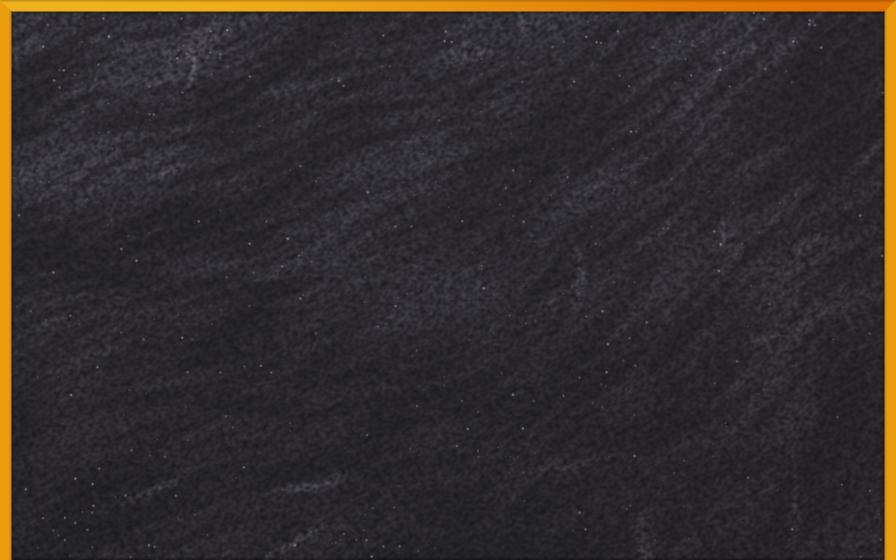
Give the GLSL for this texture, as a WebGL 2 fragment shader.

```glsl
#version 300 es
precision highp float;
// Draws a dusty slate chalkboard with wiped strokes inside an amber frame.
uniform vec2 u_resolution;
out vec4 fragColor;

const float FRAME_WIDTH = 0.0205;
const vec3 SLATE_TINT = vec3(0.99, 0.95, 1.08);
const vec3 AMBER = vec3(0.92, 0.62, 0.05);
const vec3 ORANGE = vec3(0.88, 0.45, 0.01);
const vec3 GOLD = vec3(0.94, 0.70, 0.11);
const vec3 DARK_GOLD = vec3(0.78, 0.52, 0.09);

float hash(vec2 p) {
    vec3 q = fract(p.xyx * vec3(0.1031, 0.1030, 0.0973));
    q += dot(q, q.yzx + 33.33);
    return fract((q.x + q.y) * q.z);
}

vec2 rotate(vec2 p, float angle) {
    float c = cos(angle), s = sin(angle);
    return vec2(c * p.x + s * p.y, c * p.y - s * p.x);
}

float cornerSlope(vec2 cell, vec2 offset) {
    float angle = 6.2832 * hash(cell);
    return dot(vec2(cos(angle), sin(angle)), offset);
}

float gradientNoise(vec2 p) {
    vec2 i = floor(p), f = fract(p), e = vec2(0.0, 1.0);
    vec2 u = f * f * f * (f * (f * 6.0 - 15.0) + 10.0);
    float low = mix(cornerSlope(i, f), cornerSlope(i + e.yx, f - e.yx), u.x);
    float high = mix(cornerSlope(i + e, f - e), cornerSlope(i + e.yy, f - e.yy), u.x);
    return 1.5 * mix(low, high, u.y);
}

float fbm(vec2 p) {
    float sum = 0.0, gain = 0.6;
    for (int i = 0; i < 4; i++) {
        sum += gain * gradientNoise(p);
        p = rotate(p, 0.15) * 2.03 + 17.3;
        gain *= 0.55;
    }
    return sum;
}

// Broad wiped strokes along one direction, with fine streaks in them.
float strokes(vec2 p, float angle, float seed) {
    vec2 q = rotate(p, angle) + seed;
    q.y += 0.025 * gradientNoise(q * 4.0);
    return 0.65 * fbm(q * vec2(2.2, 6.5)) + 0.4 * gradientNoise(q * vec2(7.0, 48.0));
}

// Bright dust points, one at most in each grid cell.
float specks(vec2 p, float cells, float share) {
    vec2 q = p * cells, cell = floor(q);
    vec2 centre = 0.3 + 0.4 * vec2(hash(cell + 7.1), hash(cell + 29.7));
    float dotShape = 1.0 - smoothstep(0.05, 0.38, length(q - cell - centre));
    float strength = 0.35 + 0.65 * hash(cell + 51.3);
    return dotShape * strength * step(1.0 - share, hash(cell + 83.9));
}

// Short chalk remnants, some upright and some along the strokes.
float smudges(vec2 p, float aspect) {
    float sum = 0.0;
    vec2 bend = 0.012 * vec2(gradientNoise(p * 19.0), gradientNoise(p * 19.0 + 41.0));
    for (int i = 0; i < 20; i++) {
        vec2 id = vec2(float(i) * 3.7, 11.0);
        vec2 centre = vec2(aspect * mix(0.1, 0.95, hash(id)), hash(id + 5.0));
        float angle = mix(0.1, 0.6, hash(id + 9.0));
        if (hash(id + 13.0) > 0.62) angle = 1.65;
        vec2 size = vec2(mix(0.02, 0.065, hash(id + 17.0)), mix(0.006, 0.014, hash(id + 21.0)));
        vec2 q = rotate(p + bend - centre, angle) / size;
        sum += exp(-dot(q, q)) * mix(0.3, 1.0, hash(id + 25.0));
    }
    return sum;
}

vec3 board(vec2 p, float aspect) {
    float across = p.x / aspect;
    // Shallow strokes at the left, steeper ones at the right.
    float steep = smoothstep(0.4, 0.7, across + 0.2 * gradientNoise(p * 2.5));
    float wiped = mix(strokes(p, 0.34, 3.0), strokes(p, 0.70, 19.0), steep);
    float dust = smoothstep(-0.4, 0.65, wiped) * mix(0.4, 1.0, smoothstep(0.1, 0.85, p.y));

    // Fine tooth of the slate, stronger where dust clings.
    vec2 tooth = rotate(p, 0.5) * vec2(115.0, 140.0);
    float grain = 0.65 * gradientNoise(tooth) + 0.45 * gradientNoise(tooth * 0.53 + 9.0);
    float remnant = smudges(p, aspect);

    float value = 0.139 + 0.014 * p.y + 0.088 * dust;
    value += grain * (0.042 + 0.085 * dust + 0.05 * remnant);
    value += remnant * (0.075 + 0.07 * grain);
    float cluster = smoothstep(-0.1, 0.6, fbm(p * 5.0 + 31.0));
    value += 0.28 * specks(p, 100.0, 0.006 + 0.035 * cluster);
    value += 0.12 * specks(p + 3.3, 135.0, 0.07 * dust);

    vec3 warmth = vec3(0.008, -0.002, -0.006) * smoothstep(0.6, 1.0, across) * (1.0 - p.y);
    return max(value, 0.07) * SLATE_TINT + warmth;
}

void main() {
    vec2 p = gl_FragCoord.xy / u_resolution.y;
    float aspect = u_resolution.x / u_resolution.y, pixel = 1.0 / u_resolution.y;
    float side = min(p.x, aspect - p.x), top = 1.0 - p.y;
    float edge = min(side, top);

    // Shade of the board beside the frame and along the open bottom.
    vec3 color = board(p, aspect);
    color *= mix(0.7, 1.0, smoothstep(0.0, 0.007, min(edge - FRAME_WIDTH, p.y)));

    // Amber sides, and a top bar that runs from gold to orange.
    vec3 sideColor = mix(AMBER, DARK_GOLD, smoothstep(0.7, 1.0, side / FRAME_WIDTH));
    vec3 topColor = mix(GOLD, ORANGE, smoothstep(0.1, 0.95, p.x / aspect));
    topColor *= mix(0.82, 1.0, smoothstep(0.001, 0.005, top));
    vec3 frame = mix(sideColor, topColor, smoothstep(-pixel, pixel, side - top));
    float onFrame = 1.0 - smoothstep(-pixel, pixel, edge - FRAME_WIDTH);
    fragColor = vec4(mix(color, frame, onFrame), 1.0);
}
```
